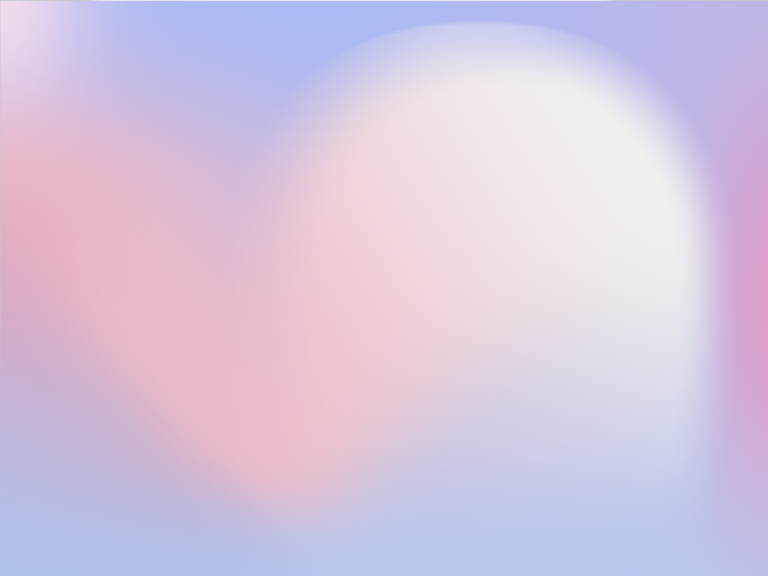
Reproduce this background procedurally as a Shadertoy shader.

```glsl
// Soft pastel gradient: a pale dome over blue, with rose glows at both sides.

// Elliptical falloff: 1 at the centre, fading smoothly outwards.
float glow(vec2 p, vec2 centre, vec2 radii) {
    vec2 q = (p - centre) / radii;
    return exp(-dot(q, q));
}

// Periwinkle sky, slightly violet to the right, paler blue at the bottom.
vec3 backdrop(vec2 p) {
    vec3 sky = mix(vec3(0.66, 0.73, 0.96), vec3(0.73, 0.72, 0.91),
                   smoothstep(0.35, 1.0, p.x));
    return mix(vec3(0.685, 0.755, 0.92), sky, smoothstep(0.0, 0.8, p.y));
}

// Diagonal pink ribbon: mauve below, pink and wide above.
vec3 addRibbon(vec3 colour, vec2 p) {
    float offset = p.y - (0.68 - 1.38 * p.x);
    float q = offset / (offset < 0.0 ? 0.48 : 0.64);
    float ends = smoothstep(-0.04, 0.23, p.y)
               * (1.0 - 0.85 * smoothstep(0.68, 1.04, p.y));
    vec3 pink = mix(vec3(0.92, 0.73, 0.785), vec3(0.80, 0.69, 0.79),
                    smoothstep(0.0, 0.27, -offset));
    return mix(colour, pink, exp(-q * q) * ends);
}

// Dome coverage: wide feather on the left, long tail below, firm top lip.
float domeMask(vec2 p) {
    vec2 q = abs(p - vec2(0.625, 0.5)) / vec2(0.335, p.y < 0.5 ? 0.85 : 0.465);
    float inside = 1.0 - pow(pow(q.x, 2.3) + pow(q.y, 2.3), 1.0 / 2.3);
    float feather = mix(0.44, 0.25, smoothstep(0.3, 0.75, p.x));
    float t = clamp(inside / feather, 0.0, 1.0);
    float body = mix(smoothstep(0.0, 1.0, t), t * (2.0 - t), 0.5);
    float lip = 0.45 * smoothstep(0.0, 0.02, inside)
              * glow(p, vec2(0.61, 0.96), vec2(0.14, 0.2));
    return mix(body, 1.0, lip) * smoothstep(-0.04, 0.23, p.y);
}

// Dome colour: pink at the lower left, warm white at the upper right.
vec3 domeColour(vec2 p) {
    float t = dot(p - vec2(0.37, 0.35), vec2(1.7, 0.8));
    vec3 warm = mix(vec3(0.935, 0.76, 0.795), vec3(0.95, 0.94, 0.935),
                    smoothstep(-0.1, 1.1, t));
    return mix(warm, vec3(0.87, 0.88, 0.95), 0.7 * smoothstep(0.84, 0.98, p.y));
}

void mainImage(out vec4 fragColor, in vec2 fragCoord) {
    vec2 p = fragCoord / iResolution.xy;
    float dome = domeMask(p);

    // Left side: pink ribbon, deeper rose edge and a bright corner.
    vec3 colour = addRibbon(backdrop(p), p);
    colour = mix(colour, vec3(0.88, 0.65, 0.75),
                 0.6 * glow(p, vec2(0.0, 0.54), vec2(0.12, 0.22)));
    colour = mix(colour, vec3(0.97, 0.87, 0.93),
                 0.9 * glow(p, vec2(0.0, 1.0), vec2(0.11, 0.19)));

    // Pale dome, cooled by blue rising from the lower right.
    colour = mix(colour, domeColour(p), dome);
    float cool = smoothstep(-0.17, 0.1, p.x - 0.39 - 0.6 * p.y)
               * (1.0 - smoothstep(-0.1, 0.65, p.y));
    colour = mix(colour, vec3(0.72, 0.785, 0.93), cool);

    // Orchid glow on the right, behind the dome.
    float orchid = glow(p, vec2(1.03, 0.47), vec2(0.12, 0.36));
    colour = mix(colour, vec3(0.88, 0.62, 0.785), orchid * (1.0 - dome));

    // Faint hairline border: white along the top, greyer at its ends.
    float ends = smoothstep(0.27, 0.3, abs(p.x - 0.46) - 0.05);
    vec3 hairline = mix(vec3(0.95), vec3(0.78, 0.78, 0.8), ends);
    float topLine = smoothstep(0.997, 0.999, p.y);
    float leftLine = (1.0 - smoothstep(0.0, 0.0018, p.x))
                   * smoothstep(0.25, 0.5, p.y);
    colour = mix(colour, hairline, max(0.75 * topLine, 0.6 * leftLine));

    fragColor = vec4(colour, 1.0);
}
```
